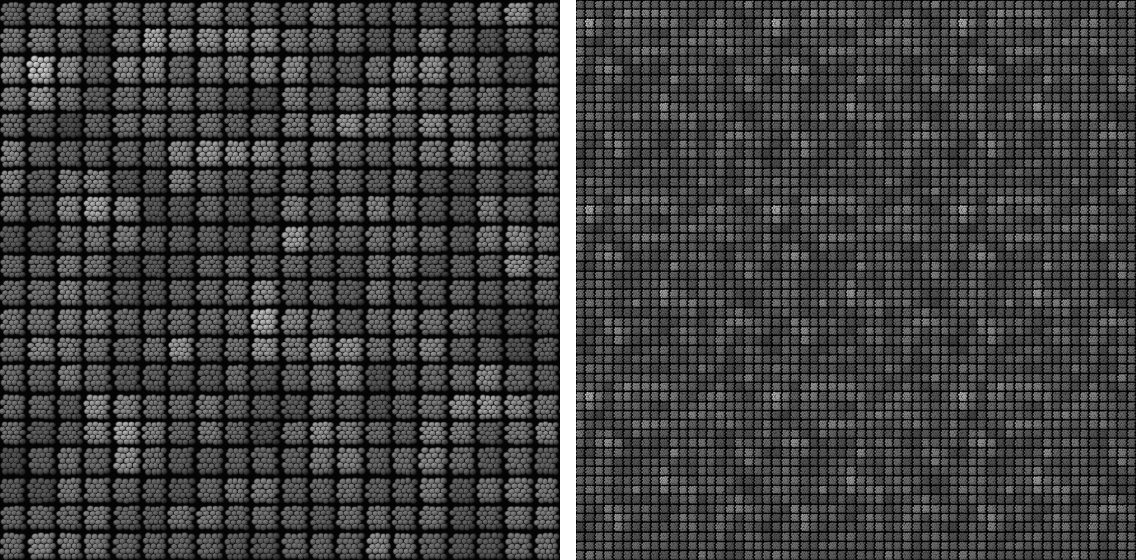
Left, the tile; right, the same tile 3 across and 3 down.
Reproduce this pattern procedurally as a WebGL 2 fragment shader.

```glsl
#version 300 es
precision highp float;
// Dark grid of square woven pads, each a cluster of staggered grey beads.

uniform vec2 u_resolution;
out vec4 outColor;

const float PADS = 20.0;                    // pads across and down
const vec2 BEADS_PER_PAD = vec2(5.0, 6.0);  // one column and one row stay bare
const vec2 BEADS = PADS * BEADS_PER_PAD;
const float MARGIN = 0.10;                  // bare border of a pad cell
const float BEAD_JITTER = 0.28;
const float ROW_SQUASH = 0.94;
const float FADE_START = 0.38;              // bead falloff, in bead spacings
const float FADE_END = 0.80;
const float CREASE_WIDTH = 0.30;
const float CREASE_LEVEL = 0.76;
const float TONE_BASE = 0.315;
const float TONE_BLOTCH = 0.42;
const float TONE_GRAIN = 0.08;
const float GROUND = 0.018;
const float GROUND_RIPPLE = 0.008;
const vec2 LIGHT = vec2(-0.34, 0.42);
const float WARP = 0.0022;                  // uneven pad sizes
const float TAU = 6.2831853;

float hash(vec2 p) {
    vec3 q = fract(vec3(p.xyx) * 0.1031);
    q += dot(q, q.yzx + 33.33);
    return fract((q.x + q.y) * q.z);
}

float padHash(vec2 pad) {
    return hash(mod(pad, PADS) + 7.0);
}

// Brightness of a pad: neighbouring pads share part of it.
float padTone(vec2 pad) {
    float blotch = 0.25 * (padHash(pad) + padHash(pad + vec2(1, 0))
                 + padHash(pad + vec2(0, 1)) + padHash(pad + vec2(1, 1)));
    float grain = padHash(pad + vec2(5, 11)) - 0.5;
    return TONE_BASE + TONE_BLOTCH * blotch * blotch + TONE_GRAIN * grain;
}

// Layered sines with whole frequencies stretch rows and columns unevenly.
vec2 warp(vec2 uv) {
    vec2 bands = sin(TAU * uv * 7.0 + vec2(0.4, 2.1))
               + 0.6 * sin(TAU * uv * vec2(3.0, 4.0));
    float sway = 0.35 * sin(TAU * (9.0 * uv.y + 5.0 * uv.x));
    return uv + WARP * (bands + vec2(sway, 0.0));
}

bool insidePad(vec2 center) {
    vec2 fromMiddle = abs(fract(center * PADS) - 0.5);
    return max(fromMiddle.x, fromMiddle.y) < 0.5 - MARGIN;
}

// Shading of the nearest bead that belongs to a pad.
float beadShade(vec2 uv) {
    vec2 p = uv * BEADS;
    float nearest = 9.0;
    float second = 9.0;
    vec2 offset = vec2(0.0);
    vec2 owner = vec2(0.0);

    for (int j = -1; j <= 1; j++) {
        float row = floor(p.y + 0.5) + float(j);
        float stagger = 0.75 + 0.5 * mod(row, 2.0);
        for (int i = -1; i <= 1; i++) {
            vec2 id = vec2(floor(p.x - stagger + 0.5) + float(i), row);
            vec2 center = id + vec2(stagger, 0.0);
            if (!insidePad(center / BEADS)) continue;
            vec2 key = mod(id, BEADS);
            vec2 jitter = vec2(hash(key + 3.0), hash(key + 151.0)) - 0.5;
            vec2 d = p - center - BEAD_JITTER * jitter;
            float dist = length(d * vec2(1.0, ROW_SQUASH));
            if (dist < nearest) {
                second = nearest;
                nearest = dist;
                offset = d;
                owner = floor(center / BEADS_PER_PAD);
            } else {
                second = min(second, dist);
            }
        }
    }

    float fade = 1.0 - smoothstep(FADE_START, FADE_END, nearest);
    float crease = mix(CREASE_LEVEL, 1.0,
                       smoothstep(0.0, CREASE_WIDTH, second - nearest));
    float dome = 1.0 - 0.5 * nearest * nearest + dot(offset, LIGHT);

    // Pads darken towards their right and lower sides.
    vec2 local = uv * PADS - owner;
    float padShade = 1.0 - 0.34 * smoothstep(0.6, 1.0, local.x)
                         - 0.30 * smoothstep(0.4, 0.0, local.y);
    return padTone(owner) * fade * crease * max(dome, 0.0) * padShade;
}

void main() {
    vec2 uv = warp(gl_FragCoord.xy / u_resolution);
    vec2 wave = sin(TAU * uv * BEADS);
    float ground = GROUND + GROUND_RIPPLE * wave.x * wave.y;
    outColor = vec4(vec3(ground + beadShade(uv)), 1.0);
}
```
